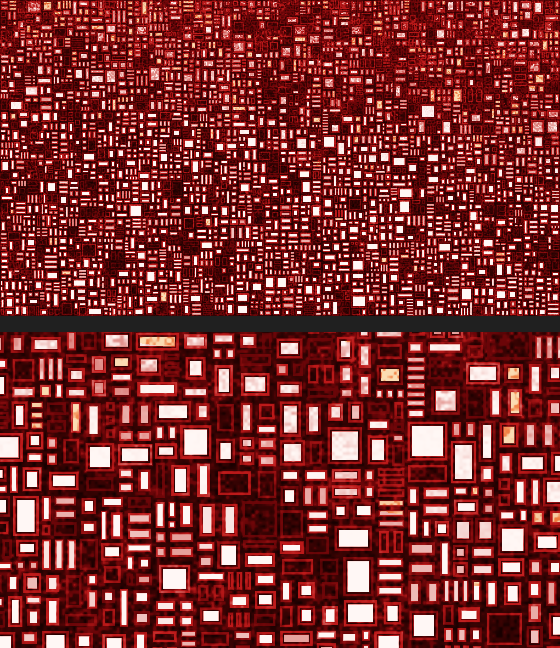
Top: the whole. Bottom: its middle third, enlarged.
This pattern is drawn by a Shadertoy shader. Its source:

```glsl
const vec3 SOOT   = vec3(0.08, 0.00, 0.00);
const vec3 MAROON = vec3(0.21, 0.01, 0.01);
const vec3 BLOOD  = vec3(0.42, 0.02, 0.03);
const vec3 RED    = vec3(0.74, 0.10, 0.10);
const vec3 PINK   = vec3(0.88, 0.55, 0.53);
const vec3 WHITE  = vec3(1.00, 0.97, 0.96);
const vec3 CREAM  = vec3(0.98, 0.84, 0.64);
const vec3 ORANGE = vec3(0.95, 0.45, 0.16);

// Integer hash of a node and a channel, 0 to 1
float hash(uint node, uint channel) {
    uint n = node * 747796405u + channel * 289133645u + 1013u;
    n = (n ^ (n >> 16)) * 2246822519u;
    n = (n ^ (n >> 13)) * 3266489917u;
    n ^= n >> 16;
    return float(n & 65535u) / 65535.0;
}

float latticeHash(vec2 cell) {
    return hash(uint(cell.x + 64.0), uint(cell.y + 64.0));
}

float valueNoise(vec2 p) {
    vec2 i = floor(p), f = fract(p);
    f = f * f * (3.0 - 2.0 * f);
    return mix(mix(latticeHash(i), latticeHash(i + vec2(1, 0)), f.x),
               mix(latticeHash(i + vec2(0, 1)), latticeHash(i + vec2(1, 1)), f.x), f.y);
}

// Smooth step of one pixel around an edge
float edge(float at, float d, float pixel) {
    return smoothstep(at - 0.5 * pixel, at + 0.5 * pixel, d);
}

// Split the canvas into random rectangles; returns the leaf's node number
uint findLeaf(vec2 p, inout vec2 low, inout vec2 high) {
    uint node = 1u;
    for (int level = 0; level < 20; level++) {
        vec2 size = high - low;
        if (max(size.x, size.y) < mix(0.026, 0.056, hash(node, 1u))) break;
        int axis = size.x * mix(0.65, 1.5, hash(node, 2u)) > size.y ? 0 : 1;
        float cut = mix(low[axis], high[axis], mix(0.30, 0.70, hash(node, 3u)));
        bool upper = p[axis] > cut;
        if (upper) low[axis] = cut; else high[axis] = cut;
        node = node * 2u + (upper ? 1u : 0u);
    }
    return node;
}

// Repeat a leaf as two or three parallel bars
void splitBars(inout vec2 local, inout vec2 size, float count, bool alongX) {
    int axis = alongX ? 0 : 1;
    size[axis] /= count;
    local[axis] = mod(local[axis], size[axis]);
}

// Heat 0 to 1 through soot, reds, pink and white
vec3 heatColor(float heat) {
    vec3 c = mix(SOOT, MAROON, smoothstep(0.0, 0.22, heat));
    c = mix(c, BLOOD, smoothstep(0.22, 0.42, heat));
    c = mix(c, RED, smoothstep(0.42, 0.64, heat));
    c = mix(c, PINK, smoothstep(0.64, 0.84, heat));
    return mix(c, WHITE, smoothstep(0.84, 1.0, heat));
}

void mainImage(out vec4 fragColor, in vec2 fragCoord) {
    float pixel = 1.0 / iResolution.y;
    vec2 p = fragCoord * pixel;
    vec2 low = vec2(0.0), high = vec2(iResolution.x * pixel, 1.0);
    float across = p.x / high.x;

    // Broad patches decide which leaves stay dark
    uint leaf = findLeaf(p, low, high);
    float patchTone = valueNoise(0.5 * (low + high) * 13.0 + 3.0);
    vec2 size = high - low, local = p - low;
    float kind = hash(leaf, 4u);
    bool lit = hash(leaf, 9u) < mix(0.52, 1.0, patchTone);
    if (kind < 0.38 && max(size.x, size.y) > 0.026)
        splitBars(local, size, kind < 0.12 ? 3.0 : 2.0, size.x > size.y);

    // Depth inside the rectangle, and its nested borders
    vec2 inset = min(local, size - local);
    float depth = min(inset.x, inset.y);
    float narrow = min(size.x, size.y);
    float gap = min(mix(0.001, 0.006, hash(leaf, 5u)), 0.16 * narrow);
    float coreAt = min(gap + 0.0044, 0.30 * narrow);
    float frame = edge(gap, depth, pixel) * (1.0 - edge(gap + 0.0028, depth, pixel));
    float core = edge(coreAt, depth, pixel) * (lit ? 1.0 : 0.0);

    // Grain grows towards the upper right
    float grain = valueNoise(p * 260.0);
    float wear = smoothstep(0.40, 1.05, p.y + 0.25 * (across - 0.5));
    float coarse = valueNoise(p * 28.0 + 9.0);
    float base = 0.03 + 0.46 * grain * mix(0.4, 1.3, coarse) + 0.12 * wear;
    float frameHeat = mix(0.46, 0.69, hash(leaf, 6u)) + 0.14 * (grain - 0.5) + 0.03 * wear;
    frameHeat -= lit ? 0.0 : 0.14 * (1.0 - patchTone);
    float heat = mix(base, frameHeat, frame);
    float coreHeat = 1.0 - wear * mix(0.1, 0.6, hash(leaf, 7u)) * grain;
    coreHeat -= kind < 0.38 ? 0.12 * hash(leaf, 10u) : 0.0;
    heat = mix(heat, coreHeat, core);

    // A few worn cores glow warm
    float warm = core * step(1.0 - 0.26 * wear - 0.01, hash(leaf, 8u));
    vec3 glow = mix(CREAM, ORANGE, smoothstep(0.45, 0.9, grain));
    vec3 color = mix(heatColor(heat), glow, 0.8 * warm);
    fragColor = vec4(color, 1.0);
}
```
